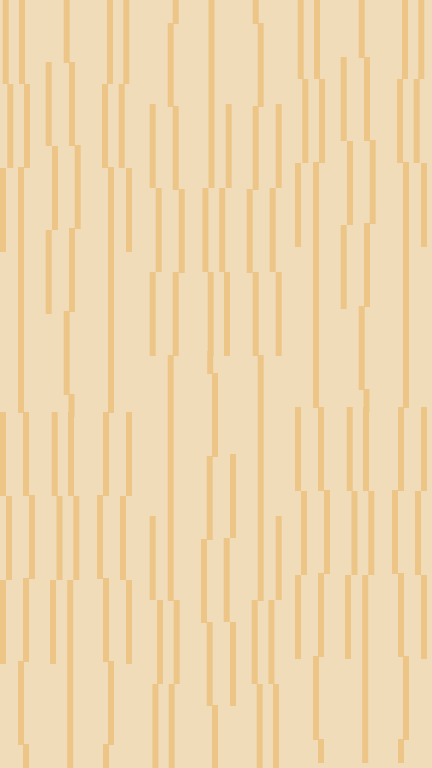
Write a WebGL 2 fragment shader that draws this pattern.

```glsl
#version 300 es
precision highp float;
// Columns of thin broken stripes that jog sideways in stacked dashes.
// One column is built from bars and three-dash jogs; its outer strands are
// mirrored, and every second column is turned by half a revolution.

uniform vec2 u_resolution;
out vec4 outColor;

const vec2 GRID = vec2(432.0, 768.0);   // layout units across and down
const float COLUMN_PITCH = 147.5;
const float COLUMN_WIDTH = 132.0;
const float TURNED_SPAN = 134.2;        // x extent used when turning a column
const float PAIR_RISE = 5.0;            // lift of each further pair of columns
const float HALF_LINE = 3.0;
const float DASH = 84.0;

const vec3 CREAM = vec3(0.945, 0.863, 0.729);
const vec3 HONEY = vec3(0.925, 0.773, 0.529);

// Smooth coverage of a vertical bar centred on x, from top to bottom
float bar(vec2 p, vec2 px, float x, float top, float bottom) {
    vec2 halfSize = vec2(HALF_LINE, 0.5 * (bottom - top));
    vec2 inside = halfSize - abs(p - vec2(x, 0.5 * (top + bottom)));
    vec2 cover = clamp(0.5 + inside / px, 0.0, 1.0);
    return cover.x * cover.y;
}

// Three stacked dashes, each at its own x
float jog(vec2 p, vec2 px, float top, float pitch, vec3 xs) {
    float cover = 0.0;
    for (int i = 0; i < 3; i++) {
        float y = top + pitch * float(i);
        cover = max(cover, bar(p, px, xs[i], y, y + DASH));
    }
    return cover;
}

// Outermost strand and its long inner neighbour
float outerStrands(vec2 p, vec2 px) {
    float c = jog(p, px, 0.0, 84.0, vec3(5.7, 10.3, 3.0));
    c = max(c, jog(p, px, 412.0, 84.0, vec3(3.0, 9.0, 3.0)));
    c = max(c, jog(p, px, 0.0, 84.0, vec3(22.0, 27.0, 21.0)));
    c = max(c, bar(p, px, 21.0, 167.0, 413.0));
    c = max(c, jog(p, px, 412.0, 83.0, vec3(26.0, 32.0, 26.0)));
    c = max(c, bar(p, px, 21.0, 661.0, 745.0));
    return max(c, bar(p, px, 26.0, 744.0, GRID.y));
}

// Short strand and long strand in the middle of a column
float centreStrands(vec2 p, vec2 px) {
    float c = jog(p, px, 62.0, 84.0, vec3(48.7, 55.0, 48.7));
    c = max(c, jog(p, px, 412.0, 84.0, vec3(54.7, 59.5, 53.0)));
    c = max(c, bar(p, px, 66.7, 0.0, 63.0));
    c = max(c, jog(p, px, 62.0, 83.0, vec3(72.0, 77.7, 72.0)));
    c = max(c, bar(p, px, 66.7, 311.0, 395.0));
    c = max(c, bar(p, px, 71.5, 394.0, 417.0));
    c = max(c, jog(p, px, 412.0, 84.0, vec3(71.0, 76.3, 70.2)));
    return max(c, bar(p, px, 70.2, 580.0, GRID.y));
}

void main() {
    // Layout position, measured down from the top
    vec2 px = GRID / u_resolution;
    vec2 p = gl_FragCoord.xy * px;
    p.y = GRID.y - p.y;

    // Position within one column
    float column = floor(p.x / COLUMN_PITCH);
    p.x -= column * COLUMN_PITCH;
    p.y += PAIR_RISE * floor(0.5 * column);
    if (mod(column, 2.0) > 0.5) p = vec2(TURNED_SPAN, GRID.y) - p;

    // Fold the outer strands about the column axis
    float axis = 0.5 * COLUMN_WIDTH;
    vec2 folded = vec2(axis - abs(p.x - axis), p.y);
    float cover = max(outerStrands(folded, px), centreStrands(p, px));
    outColor = vec4(mix(CREAM, HONEY, cover), 1.0);
}
```
